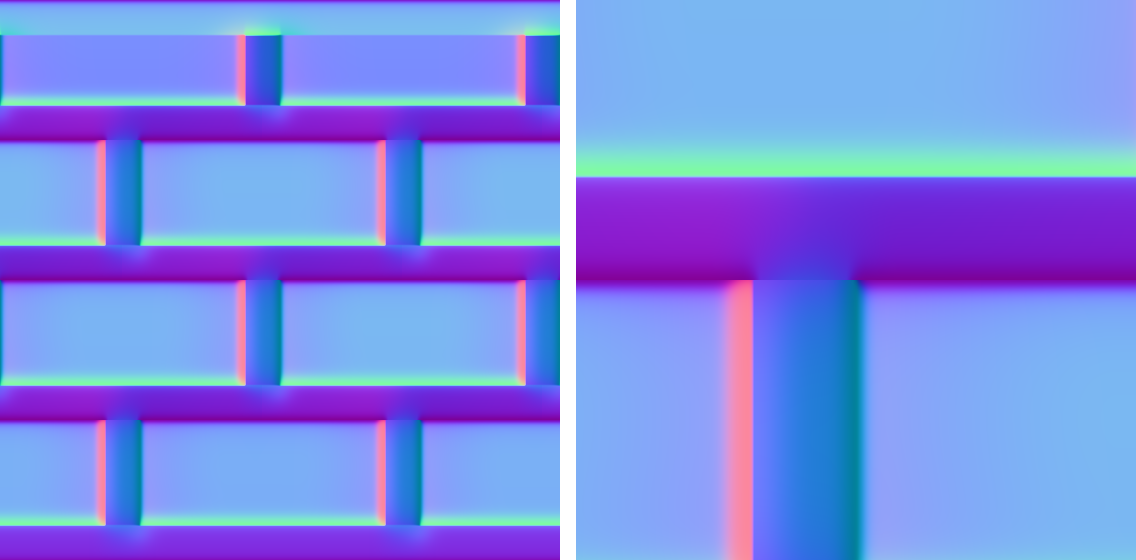
Left: the whole. Right: its middle third, enlarged.
Write a three.js fragment shader that draws this texture map.

```glsl
// Tangent-space normal map of raised bricks in running bond, with a flat ledge along the top.
// Each region (face, joint, bed, ledge) yields a surface slope built from exponential
// falloffs near its edges; the blended slope becomes a unit normal packed as a colour.

varying vec2 vUv;

const float GRID = 16.0;           // units across the canvas; one unit is one mortar width
const vec2 PITCH = vec2(8.0, 4.0); // brick plus mortar: 2 across, 4 down
const vec2 BRICK = vec2(7.0, 3.0);
const float LEDGE = 15.0;          // height where the top ledge starts
const float SOFT = 0.035;          // edge smoothing
const float FACE_TILT = 0.45;
const float TOP_ROW_TILT = 0.10;
const float TILT_VARIATION = 0.06;
const float BED_SLOPE = 0.85;
const float JOINT_SLOPE = 0.95;
const float EDGE_STEEPNESS = 4.2;

float hash(vec2 p) {
  return fract(sin(dot(p, vec2(41.3, 289.1))) * 4375.5);
}

// Signed offset to the nearest horizontal repeat
float wrapped(float a) {
  return mod(a + 0.5 * PITCH.x, PITCH.x) - 0.5 * PITCH.x;
}

float falloff(float distance, float width) {
  return exp(-max(distance, 0.0) / width);
}

// One-unit window around zero
float window(float d, float soft) {
  return 1.0 - smoothstep(0.5 - soft, 0.5 + soft, abs(d));
}

vec2 faceSlope(vec2 p, float tilt, float topEdge) {
  vec2 far = BRICK - p;
  float rim = max(far.x, 0.0) / 0.17;
  float middle = smoothstep(0.0, 2.5, min(p.x, far.x));
  vec2 s = vec2(-0.06, tilt * mix(0.62, 1.08, middle) + 0.03 * (p.y - 1.5));
  s.x += EDGE_STEEPNESS * (exp(-rim * rim) - falloff(p.x, 0.05));
  s.x += 0.30 * falloff(far.x, 0.9) + 0.26 * falloff(p.x, 0.8);
  s.x += 0.15 * falloff(p.x, 0.8) * falloff(p.y, 0.8);
  s.y += EDGE_STEEPNESS * falloff(p.y, 0.12);
  s.y -= topEdge * (2.6 * falloff(far.y, 0.06) + 0.45 * falloff(far.y, 0.35));
  return s;
}

vec2 jointSlope(vec2 p, float topRow) {
  float low = falloff(p.y, 0.4);
  float high = falloff(BRICK.y - p.y, 0.4) * (1.0 - topRow);
  vec2 s = vec2(-0.12 - JOINT_SLOPE * smoothstep(0.0, 0.65, p.x), 0.0);
  s.x *= (1.0 - 0.5 * low) * (1.0 - 0.55 * high);
  s.x -= EDGE_STEEPNESS * falloff(1.0 - p.x, 0.08);
  s.y = -0.45 * low - 0.5 * high - 0.4 * topRow;
  return s;
}

// Horizontal mortar, softened where it opens into the joints above and below
vec2 bedSlope(float x, float y, float bottomRow) {
  float above = wrapped(x - 7.5);
  float below = wrapped(x - 3.5);
  float depth = 1.0 - y;
  float hasBelow = 1.0 - bottomRow;
  float openAbove = window(above, 0.45) * falloff(depth, 0.45);
  float openBelow = window(below, 0.45) * falloff(y, 0.45) * hasBelow;
  vec2 corner = vec2(wrapped(x), depth - 0.15);
  float pool = exp(-5.0 * dot(corner, corner));

  vec2 s;
  s.y = -0.1 - BED_SLOPE * (1.0 - falloff(depth, 0.12)) - 0.5 * depth;
  s.y *= (1.0 - 0.6 * openAbove) * (1.0 - 0.6 * openBelow);
  s.y *= (1.0 - 0.55 * pool) * mix(1.0, 0.68, bottomRow);
  float closed = 1.0 - window(below, 0.1) * hasBelow;
  s.y -= mix(EDGE_STEEPNESS, 1.0, bottomRow) * falloff(y, 0.075) * closed;
  s.x = -0.5 * openAbove - 0.65 * openBelow;
  s.x -= 0.6 * hasBelow * below * exp(-abs(below) / 0.9);
  return s;
}

vec2 ledgeSlope(float x, float y) {
  float d = wrapped(x - 7.5);
  float near = falloff(y, 0.25);
  float top = 1.0 - y;
  vec2 s = vec2(-0.04, 0.62 - 0.45 * falloff(top, 0.4) - 1.7 * falloff(top, 0.06));
  s.y += EDGE_STEEPNESS * falloff(y, 0.08) * window(d, 0.06);
  s.y += 0.8 * near * exp(-0.9 * d * d);
  s.x -= 2.0 * d * exp(-1.5 * d * d) * near;
  return s;
}

void main() {
  vec2 q = fract(vUv) * GRID;
  float row = floor(q.y / PITCH.y);
  float shift = (1.0 - mod(row, 2.0)) * 0.5 * PITCH.x;
  float x = mod(q.x - shift, PITCH.x);
  float y = q.y - row * PITCH.y;
  float topRow = step(2.5, row);
  float bottomRow = 1.0 - step(0.5, row);

  // Each brick leans a little differently
  float column = mod(floor((q.x - shift) / PITCH.x), 2.0);
  float lean = TILT_VARIATION * (hash(vec2(column, row)) - 0.5) - 0.05 * bottomRow;
  float tilt = mix(FACE_TILT + lean, TOP_ROW_TILT, topRow);

  float joint = wrapped(x - 7.5);
  vec2 facePoint = vec2(wrapped(x - 3.5) + 3.5, y - 1.0);
  vec2 slope = faceSlope(facePoint, tilt, 1.0 - topRow);
  slope = mix(slope, jointSlope(vec2(joint + 0.5, y - 1.0), topRow), window(joint, SOFT));
  slope = mix(bedSlope(x, y, bottomRow), slope, smoothstep(1.0 - SOFT, 1.0 + SOFT, y));
  slope = mix(slope, ledgeSlope(x, q.y - LEDGE), smoothstep(-SOFT, SOFT, q.y - LEDGE));

  gl_FragColor = vec4(0.5 + 0.5 * normalize(vec3(slope, 1.0)), 1.0);
}
```
